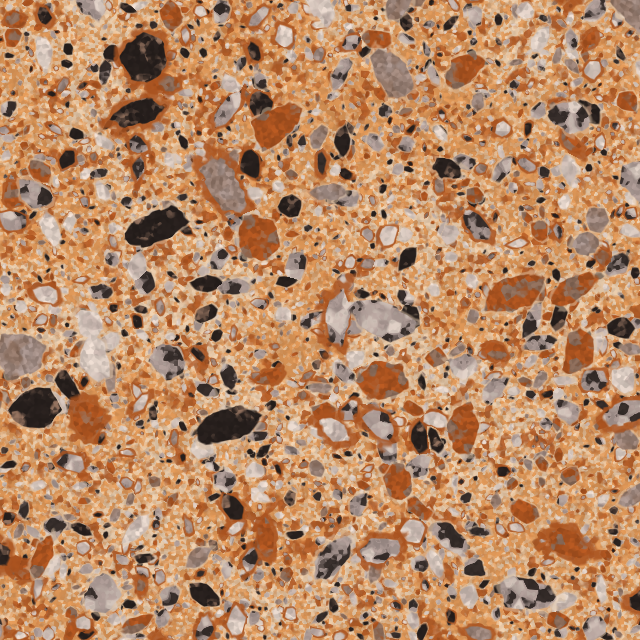
This texture is drawn by a Shadertoy shader. Its source:

```glsl
// Polished orange terrazzo: speckled sandy matrix with grey, black, pale and rust stone chips.

const vec3 ORANGE = vec3(0.84, 0.57, 0.33);
const vec3 CREAM  = vec3(0.88, 0.77, 0.65);
const vec3 RUST   = vec3(0.66, 0.32, 0.12);
const vec3 LILAC  = vec3(0.65, 0.58, 0.56);
const vec3 PALE   = vec3(0.86, 0.80, 0.76);
const vec3 TAUPE  = vec3(0.53, 0.41, 0.34);
const vec3 BLACK  = vec3(0.15, 0.12, 0.11);

struct Chip {
    float edge; // signed distance in canvas units
    vec4 id;    // random traits
};

vec4 hash4(vec2 p) {
    vec4 q = fract(p.xyxy * vec4(0.1031, 0.1030, 0.0973, 0.1099));
    q += dot(q, q.wzxy + 33.33);
    return fract((q.xxyz + q.yzzw) * q.zywx);
}

mat2 rotation(float a) {
    return mat2(cos(a), sin(a), -sin(a), cos(a));
}

// Soft-edged cellular noise: random values blended across cell borders
float grains(vec2 p, float sharpness) {
    vec2 base = floor(p);
    float total = 0.0, weights = 1e-5;
    for (int y = -1; y <= 1; y++)
    for (int x = -1; x <= 1; x++) {
        vec2 cell = base + vec2(x, y);
        vec4 h = hash4(cell + 71.0);
        vec2 d = cell + h.xy - p;
        float w = exp(-sharpness * dot(d, d));
        total += w * h.z;
        weights += w;
    }
    return total / weights;
}

// Irregular, slightly rounded polygon
float polygon(vec2 v, float radius, vec2 key) {
    float d = -radius;
    for (int i = 0; i < 6; i++) {
        vec4 h = hash4(key + 17.0 * float(i + 1));
        float a = (float(i) + 0.7 * h.x) * 1.0472;
        d = max(d, dot(v, vec2(cos(a), sin(a))) - radius * mix(0.7, 1.1, h.y));
    }
    return mix(d, length(v) - radius, 0.3);
}

// Nearest chip of a jittered grid
Chip nearestChip(vec2 uv, float cells, float density, float seed) {
    vec2 p = uv * cells;
    vec2 base = floor(p);
    Chip best = Chip(1.0, vec4(0.0));
    for (int y = -1; y <= 1; y++)
    for (int x = -1; x <= 1; x++) {
        vec2 cell = base + vec2(x, y);
        vec2 key = cell + seed;
        vec4 h = hash4(key);
        if (h.x > density) continue;
        vec4 id = hash4(key + 131.0);
        vec2 centre = cell + 0.5 + 0.6 * (h.yz - 0.5);
        float stretch = mix(1.0, 1.5, id.x);
        vec2 v = rotation(6.2832 * h.w) * (p - centre) * vec2(1.0 / stretch, stretch);
        float d = polygon(v, mix(0.2, 0.42, id.w), key) / (cells * stretch);
        if (d < best.edge) best = Chip(d, id);
    }
    return best;
}

vec3 matrixColour(vec2 uv) {
    float region = grains(uv * 9.0 + 5.0, 4.0);
    float middle = grains(uv * 38.0 + 9.0, 7.0);
    float speck = grains(uv * 115.0 + 3.0, 9.0);
    float fine = grains(uv * 210.0, 9.0);
    vec3 colour = mix(ORANGE, CREAM, smoothstep(0.33, 0.8, 0.35 * region + 0.65 * fine));
    colour = mix(colour, RUST, 0.85 * smoothstep(0.57, 0.82, 0.55 * speck + 0.45 * middle));
    return colour * (0.92 + 0.16 * grains(uv * 160.0 + 40.0, 8.0));
}

vec3 chipColour(vec2 uv, float kind) {
    float mottle = grains(uv * 62.0 + 20.0, 9.0);
    float fine = grains(uv * 170.0 + 60.0, 8.0);
    float patches = 0.75 * mottle + 0.25 * fine;
    vec3 granite = mix(PALE, LILAC, smoothstep(0.15, 0.45, patches));
    granite = mix(granite, BLACK, 0.9 * smoothstep(0.54, 0.72, patches));
    vec3 colour = granite;
    if (kind > 0.36) colour = mix(PALE, LILAC, 0.6 * smoothstep(0.4, 0.8, patches));
    if (kind > 0.58) colour = mix(RUST, TAUPE, smoothstep(0.5, 0.75, patches));
    if (kind > 0.74) colour = mix(TAUPE, LILAC, patches);
    if (kind > 0.85) colour = mix(BLACK, TAUPE, smoothstep(0.55, 0.95, patches));
    return colour * (0.88 + 0.24 * fine);
}

// Lays one size of chip, with rusty or pale rims, over a colour
vec3 layChips(vec3 colour, vec2 uv, float cells, float density, float seed) {
    float rough = grains(uv * 85.0 + 30.0, 6.0) - 0.5;
    Chip chip = nearestChip(uv, cells, density, seed);
    float edge = chip.edge + rough * 0.05 / cells;
    bool rusty = chip.id.z < 0.23;
    float rim = (rusty ? 0.13 : 0.06) / cells;
    float halo = 1.0 - smoothstep(0.4 * rim, rim, edge + rough * rim);
    colour = mix(colour, rusty ? RUST : CREAM, halo * (rusty ? 0.85 : 0.5));
    float cover = 1.0 - smoothstep(-0.0013, 0.0013, edge);
    return mix(colour, chipColour(uv, chip.id.y), cover);
}

void mainImage(out vec4 fragColor, in vec2 fragCoord) {
    vec2 uv = fragCoord / iResolution.y;
    vec3 colour = matrixColour(uv);
    // Small chips first, large ones on top
    colour = layChips(colour, uv, 88.0, 0.24, 411.0);
    colour = layChips(colour, uv, 43.0, 0.38, 307.0);
    colour = layChips(colour, uv, 21.0, 0.46, 211.0);
    colour = layChips(colour, uv, 10.5, 0.46, 113.0);
    fragColor = vec4(colour, 1.0);
}
```
